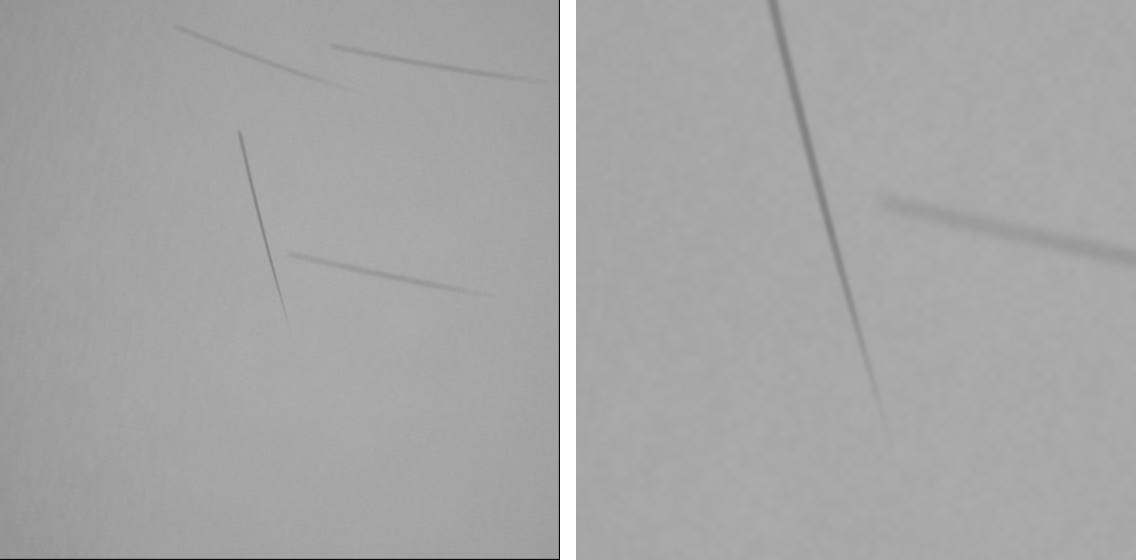
Left, the full canvas; right, a detail of the centre.
Give the GLSL for this texture, as a Shadertoy shader.

```glsl
// Plain grey paper with soft vignette, faint grain and four blurred, tapering hairline strokes.

const vec3  PAPER          = vec3(0.664);
const vec3  BORDER         = vec3(0.03);
const vec2  LIGHT_CENTER   = vec2(0.60, 0.46);
const float LEFT_FALLOFF   = 0.165;
const float RIGHT_FALLOFF  = 0.15;
const float HEIGHT_FALLOFF = 0.10;
const float GRAIN          = 0.014;
const float FIBER          = 0.014;
const float MOTTLE         = 0.008;
const float BORDER_WIDTH   = 0.0022;

// Strokes: start and end points, then half width, darkness, bow, end taper
const int STROKES = 4;
const vec4 ENDS[STROKES] = vec4[](
    vec4(0.310, 0.954, 0.668, 0.826),
    vec4(0.588, 0.919, 1.030, 0.847),
    vec4(0.427, 0.768, 0.527, 0.382),
    vec4(0.512, 0.547, 0.925, 0.463));
const vec4 STYLE[STROKES] = vec4[](
    vec4(0.0052, 0.050, -0.005, 0.85),
    vec4(0.0056, 0.060, -0.006, 0.85),
    vec4(0.0038, 0.135, -0.004, 0.45),
    vec4(0.0062, 0.058, -0.003, 0.90));

float hash(vec2 p) {
    return fract(sin(dot(p, vec2(12.9898, 78.233))) * 43758.5453);
}

float noise(vec2 p) {
    vec2 i = floor(p), f = fract(p);
    f = f * f * (3.0 - 2.0 * f);
    return mix(mix(hash(i), hash(i + vec2(1, 0)), f.x),
               mix(hash(i + vec2(0, 1)), hash(i + vec2(1, 1)), f.x), f.y);
}

// Darkness of a slightly bowed stroke that fades and thins toward its end
float stroke(vec2 p, vec4 ends, vec4 style) {
    vec2 span = ends.zw - ends.xy;
    float len = length(span);
    vec2 dir = span / len;
    vec2 rel = p - ends.xy;
    float t = dot(rel, dir) / len;
    float s = clamp(t, 0.0, 1.0);
    float across = dot(rel, vec2(-dir.y, dir.x)) - style.z * 4.0 * s * (1.0 - s);
    float width = style.x * mix(1.0, style.w, s);
    float profile = exp(-pow(abs(across) / width, 2.5));
    float fade = smoothstep(-0.012, 0.025, t) * (1.0 - smoothstep(0.55, 1.0, t));
    float body = mix(0.85, 1.1, smoothstep(0.0, 0.4, t));
    return style.y * profile * fade * body;
}

void mainImage(out vec4 fragColor, in vec2 fragCoord) {
    vec2 uv = fragCoord / iResolution.xy;

    // Uneven lighting, darkest along the left side
    vec2 off = uv - LIGHT_CENTER;
    float sideFalloff = off.x < 0.0 ? LEFT_FALLOFF : RIGHT_FALLOFF;
    float shade = -sideFalloff * off.x * off.x - HEIGHT_FALLOFF * off.y * off.y;

    // Fine grain, steep fibers on the left and broad mottling
    float grain = noise(uv * 210.0) + 0.6 * noise(uv * 400.0 + 17.0) - 0.8;
    vec2 slanted = vec2(uv.x - 0.2 * uv.y, uv.y);
    float fiber = noise(slanted * vec2(120.0, 36.0) + 5.0) - 0.5;
    float fiberMask = mix(0.25, 1.0, 1.0 - smoothstep(0.1, 0.5, uv.x));
    float mottle = noise(uv * 14.0 + 31.0) - 0.5;
    shade += GRAIN * grain + FIBER * fiber * fiberMask + MOTTLE * mottle;

    // Hairline strokes
    for (int i = 0; i < STROKES; i++) {
        shade -= stroke(uv, ENDS[i], STYLE[i]);
    }
    vec3 color = PAPER + shade;

    // Thin dark border on the right and bottom
    float edge = min(1.0 - uv.x, uv.y);
    float soft = 0.5 / iResolution.y;
    color = mix(BORDER, color, smoothstep(BORDER_WIDTH - soft, BORDER_WIDTH + soft, edge));

    fragColor = vec4(color, 1.0);
}
```
